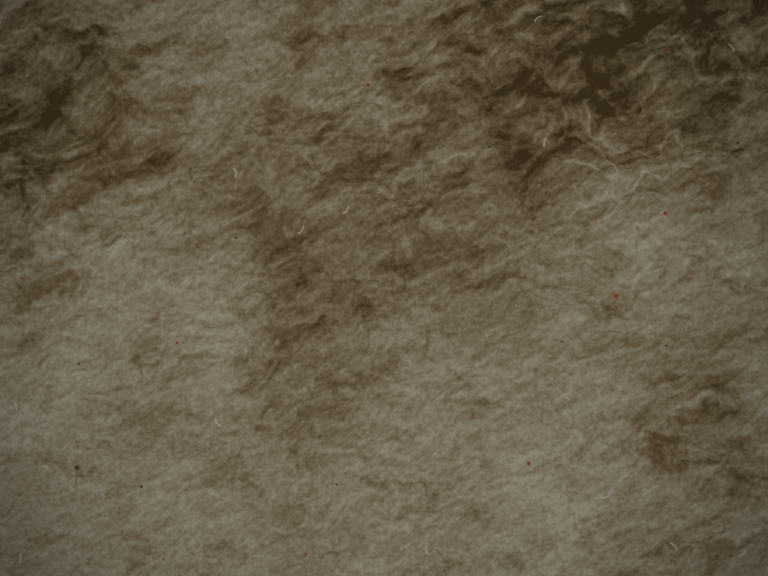
Give the GLSL for this texture, as a Shadertoy shader.

```glsl
// Worn beige carpet: short matted pile with brown stains, creases, lint and specks.
#define PILE_DARK vec3(0.22, 0.17, 0.10)
#define PILE_MID vec3(0.37, 0.32, 0.235)
#define PILE_LIGHT vec3(0.515, 0.485, 0.415)
#define BASE_TONE 0.87
#define NAP_ANGLE 0.45
#define CLOUD_AMOUNT 0.26
#define RELIEF_AMOUNT 0.34
#define GRAIN_AMOUNT 0.20
#define CREASE_AMOUNT 0.15
#define VIGNETTE 0.62

vec2 hash2(vec2 p) {
    vec3 h = fract(p.xyx * vec3(0.1031, 0.1030, 0.0973));
    h += dot(h, h.yzx + 33.33);
    return fract((h.xx + h.yz) * h.zy);
}

mat2 rotation(float a) {
    return mat2(cos(a), -sin(a), sin(a), cos(a));
}

float cornerSlope(vec2 cell, vec2 offset) {
    float a = 6.2832 * hash2(cell).x;
    return dot(vec2(cos(a), sin(a)), offset);
}

// Gradient noise, roughly -0.7 to 0.7
float gradientNoise(vec2 p) {
    vec2 i = floor(p), f = fract(p);
    vec2 u = f * f * f * (f * (f * 6.0 - 15.0) + 10.0);
    vec2 e = vec2(1.0, 0.0);
    return mix(mix(cornerSlope(i, f), cornerSlope(i + e.xy, f - e.xy), u.x),
               mix(cornerSlope(i + e.yx, f - e.yx), cornerSlope(i + e.xx, f - e.xx), u.x), u.y);
}

float fbm(vec2 p) {
    float sum = 0.0, amp = 1.0;
    for (int i = 0; i < 4; i++) {
        sum += amp * gradientNoise(p);
        p = rotation(0.6) * p * 2.03 + 17.3;
        amp *= 0.55;
    }
    return sum;
}

// Soft elliptical patch
float patchAt(vec2 p, vec2 center, vec2 radius) {
    vec2 d = (p - center) / radius;
    return exp(-dot(d, d));
}

// Brown soiling, heavy in the upper corners
float stainMap(vec2 p) {
    float s = 0.62 * patchAt(p, vec2(0.06, 0.78), vec2(0.20, 0.24));
    s += 0.66 * patchAt(p, vec2(1.08, 0.96), vec2(0.46, 0.26));
    s += 0.28 * patchAt(p, vec2(0.68, 0.68), vec2(0.30, 0.22));
    s += 0.22 * patchAt(p, vec2(0.52, 0.38), vec2(0.14, 0.16));
    s += 0.30 * patchAt(p, vec2(1.25, 0.20), vec2(0.16, 0.26));
    return s;
}

// Sparse debris: x is pale lint, y dark crumbs, z red flecks
vec3 debris(vec2 p) {
    const float cells = 9.0;
    vec2 id = floor(p * cells);
    vec2 pick = hash2(id + 41.0), place = hash2(id + 7.0);
    vec2 d = (fract(p * cells) - mix(vec2(0.2), vec2(0.8), place)) / cells;
    vec2 l = rotation(6.2832 * pick.y) * d;
    l.y += 30.0 * l.x * l.x;
    l.x -= clamp(l.x, -0.007, 0.007);
    float lint = 1.0 - smoothstep(0.0005, 0.0026, length(l));
    float size = mix(0.002, 0.0045, pick.y * pick.y);
    float speck = 1.0 - smoothstep(0.4 * size, 1.3 * size, length(d));
    return vec3(lint * step(pick.x, 0.12),
                speck * step(0.90, pick.x),
                speck * step(0.83, pick.x) * step(pick.x, 0.90));
}

void mainImage(out vec4 fragColor, in vec2 fragCoord) {
    vec2 p = fragCoord / iResolution.y;
    vec2 nap = rotation(NAP_ANGLE) * p * vec2(1.0, 1.0);
    nap.y *= 1.6;
    vec2 warp = vec2(fbm(p * 6.0 + 3.0), fbm(p * 6.0 + 31.0));

    // Stains and broad clouds, broken into blotches
    float blotch = fbm(nap * 11.0 + warp * 0.5);
    float stain = stainMap(p + 0.09 * warp);
    float tone = BASE_TONE + CLOUD_AMOUNT * fbm(p * 3.2 + 9.0);
    tone -= stain * (1.0 + 0.9 * blotch);
    tone -= 0.15 * smoothstep(0.12, 0.5, blotch);

    // Tufts lit from above
    vec2 tuft = nap * 21.0 + warp;
    float relief = fbm(tuft) - fbm(tuft + vec2(0.12, 0.32));
    tone += RELIEF_AMOUNT * relief * (0.55 + stain);

    // Dark creases along the nap, and pale matted veins at the upper right
    float fold = abs(gradientNoise(nap * 8.0 + 0.9 * warp + 5.0));
    float broken = smoothstep(0.0, 0.35, gradientNoise(nap * 10.0 + 60.0));
    tone -= CREASE_AMOUNT * broken * (1.0 - smoothstep(0.0, 0.06, fold));
    float vein = abs(gradientNoise(p * 14.0 + 1.3 * warp));
    float matted = patchAt(p, vec2(1.08, 0.80), vec2(0.16, 0.22));
    tone += 0.30 * matted * (1.0 - smoothstep(0.0, 0.14, vein));

    // Fibre grain
    float grain = gradientNoise(nap * 75.0) + 0.8 * gradientNoise(p * 165.0 + 11.0);
    tone += GRAIN_AMOUNT * grain;

    tone = clamp(tone, 0.0, 1.08);
    vec3 color = mix(PILE_DARK, PILE_MID, min(tone * 2.0, 1.0));
    color = mix(color, PILE_LIGHT, max(tone * 2.0 - 1.0, 0.0));

    vec3 bits = debris(p);
    color = mix(color, vec3(0.62, 0.60, 0.53), 0.65 * bits.x);
    color = mix(color, vec3(0.17, 0.13, 0.09), 0.75 * bits.y);
    color = mix(color, vec3(0.42, 0.16, 0.12), 0.75 * bits.z);

    // Lens falloff
    vec2 c = p - 0.5 * iResolution.xy / iResolution.y;
    float r2 = dot(c, c);
    color *= 1.0 - VIGNETTE * r2 * r2;
    fragColor = vec4(color, 1.0);
}
```
